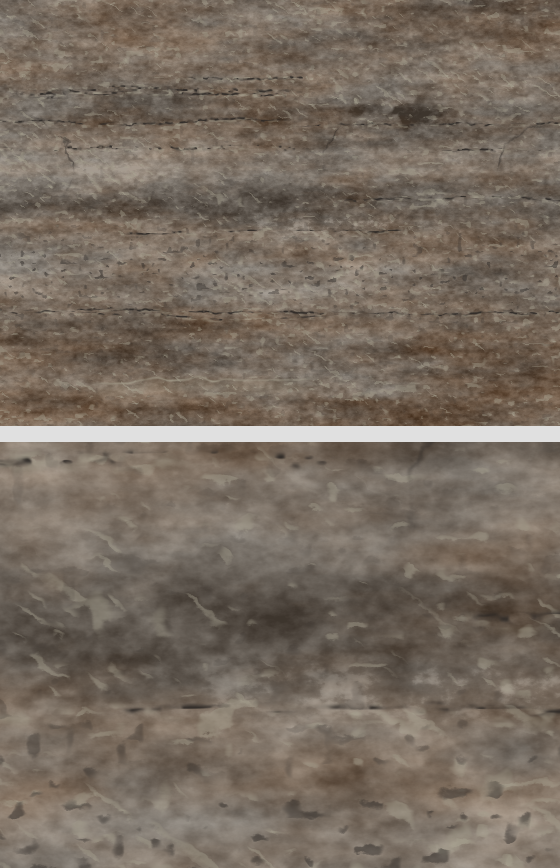
Top, the full canvas; bottom, a detail of the centre.
Give the GLSL for this texture, as a Shadertoy shader.

```glsl
// Weathered layered stone: soft horizontal beds of grey and brown,
// built from stretched fractal noise, with crumbling seams, curved cracks,
// ragged pits, pale scratches and dark stains laid over them.
#define DARK_STONE vec3(0.335, 0.288, 0.245)
#define PALE_STONE vec3(0.575, 0.533, 0.488)
#define WARM_SHIFT vec3(0.024, -0.008, -0.032)
#define SEAM_COLOUR vec3(0.17, 0.155, 0.145)
#define CHALK_COLOUR vec3(0.66, 0.64, 0.57)
#define BASE_TONE 0.49
#define CLOUD_AMOUNT 0.95
#define STREAK_AMOUNT 0.70
#define MOTTLE_AMOUNT 0.85
#define GRAIN_AMOUNT 0.85

float hash(vec2 p) {
    vec3 q = fract(vec3(p.xyx) * 0.1031);
    q += dot(q, q.yzx + 33.33);
    return fract((q.x + q.y) * q.z);
}

float noise(vec2 p) {
    vec2 i = floor(p), f = fract(p);
    f = f * f * (3.0 - 2.0 * f);
    return mix(mix(hash(i), hash(i + vec2(1, 0)), f.x),
               mix(hash(i + vec2(0, 1)), hash(i + vec2(1, 1)), f.x), f.y);
}

// Fractal noise centred on zero
float fbm(vec2 p) {
    float sum = 0.0, amp = 0.5;
    for (int i = 0; i < 5; i++) {
        sum += amp * (noise(p) - 0.5);
        p = mat2(0.96, 0.28, -0.28, 0.96) * p * 2.03 + 17.3;
        amp *= 0.5;
    }
    return sum;
}

float bell(float d, float width) { d /= width; return exp(-d * d); }

float blot(vec2 p, vec2 centre, vec2 size) {
    vec2 d = (p - centre) / size;
    return exp(-dot(d, d));
}

float span(float x, float a, float b) {
    return smoothstep(a - 0.05, a + 0.05, x) * (1.0 - smoothstep(b - 0.05, b + 0.05, x));
}

// Crumbling horizontal seam: x = dark gaps, y = chalky crumbs beside them
vec2 seam(vec2 p, float y, float x0, float x1, float width, float pitch, float fill) {
    float d = p.y - y - 0.020 * (noise(vec2(p.x * 3.5, y * 91.0)) - 0.5)
            - 0.006 * (noise(vec2(p.x * 24.0, y * 57.0)) - 0.5)
            - 0.005 * (noise(vec2(p.x * 85.0, y * 37.0)) - 0.5);
    vec2 q = p * vec2(pitch, 210.0) + y * 313.0;
    float patchy = 0.3 * (noise(vec2(p.x * 9.0, y * 71.0)) - 0.5);
    float gaps = smoothstep(0.85 - fill, 1.15 - fill, noise(q) + patchy);
    gaps *= 0.35 + 0.65 * smoothstep(0.25, 0.65, noise(p * vec2(130.0, 190.0) + y * 77.0));
    float crumbs = smoothstep(0.50, 0.80, noise(p * vec2(80.0, 170.0) + y * 41.0) + patchy);
    return span(p.x, x0, x1) * vec2(gaps * bell(d, width), crumbs * bell(d + width, width * 1.8));
}

// Part of a ragged ring facing the given direction
float arcCrack(vec2 p, vec2 centre, float radius, vec2 facing) {
    vec2 d = p - centre;
    float wobble = 0.05 * fbm(p * 22.0);
    float side = smoothstep(0.35, 0.9, dot(normalize(d + 1e-4), normalize(facing)));
    return bell(length(d) - radius + wobble, 0.0026) * side * smoothstep(0.15, 0.75, noise(p * 32.0));
}

void mainImage(out vec4 fragColor, in vec2 fragCoord) {
    vec2 p = fragCoord / iResolution.y;
    float y = p.y + 0.10 * fbm(p * vec2(2.0, 4.0));
    float cloud = fbm(p * vec2(2.6, 9.0) + 3.0);
    float streak = fbm(p * vec2(6.0, 50.0) + 11.0);
    float mottle = fbm(p * vec2(24.0, 38.0) + 29.0);
    float grain = fbm(p * vec2(85.0, 125.0) + 53.0);

    // Light and dark beds
    float tone = BASE_TONE + CLOUD_AMOUNT * cloud + STREAK_AMOUNT * streak
               + MOTTLE_AMOUNT * mottle + GRAIN_AMOUNT * grain;
    tone += 0.30 * bell(y - 0.63, 0.045) + 0.20 * bell(y - 0.37, 0.07) + 0.12 * bell(y - 0.87, 0.06);
    tone -= 0.46 * bell(y - 0.545, 0.030) * (1.0 - 0.6 * smoothstep(0.65, 1.0, p.x));
    tone -= 0.26 * bell(y - 0.03, 0.05) + 0.12 * bell(y - 0.19, 0.06) + 0.14 * bell(y - 0.72, 0.035);
    tone -= 0.30 * bell(y - 1.0, 0.035) * smoothstep(0.3, 1.0, p.x);

    // Stains, knots and a chalky crust
    float stain = blot(p, vec2(0.95, 0.735), vec2(0.11, 0.060)) * smoothstep(-0.08, 0.12, fbm(p * 19.0));
    float knot = blot(p, vec2(0.96, 0.172), vec2(0.10, 0.017)) + blot(p, vec2(0.82, 0.057), vec2(0.11, 0.010));
    float bruise = blot(p, vec2(1.07, 0.33), vec2(0.06, 0.035)) * smoothstep(0.0, 0.15, mottle + streak);
    float crust = blot(p, vec2(0.78, 0.473), vec2(0.20, 0.020)) * smoothstep(-0.05, 0.2, mottle + grain);
    tone += 0.35 * crust - 0.75 * stain - 0.50 * knot * (1.0 + 3.0 * mottle) - 0.45 * bruise;

    // Rusty and greenish hues
    float warm = 0.1 + 2.2 * fbm(p * vec2(3.5, 12.0) + 71.0) + 1.6 * fbm(p * vec2(13.0, 38.0) + 83.0);
    warm += 0.75 * bell(y - 0.03, 0.06) + 0.45 * bell(y - 0.2, 0.06) + 0.4 * bell(y - 0.94, 0.08)
          + 0.4 * bell(y - 0.475, 0.03) - 0.5 * bell(y - 0.55, 0.04) + 0.5 * knot;
    vec3 colour = mix(DARK_STONE, PALE_STONE, clamp(tone, -0.35, 1.3)) + WARM_SHIFT * clamp(warm, -0.5, 1.3);

    // Seams and curved cracks
    vec2 cracks = seam(p, 0.784, 0.06, 0.68, 0.0060, 75.0, 0.42)
                + seam(p, 0.776, 0.10, 0.66, 0.0030, 60.0, 0.36)
                + seam(p, 0.713, -0.1, 0.66, 0.0030, 65.0, 0.56)
                + seam(p, 0.705, 0.70, 1.45, 0.0024, 50.0, 0.46)
                + seam(p, 0.650, -0.1, 0.70, 0.0034, 95.0, 0.40)
                + seam(p, 0.642, 1.03, 1.45, 0.0032, 75.0, 0.40)
                + seam(p, 0.530, 0.80, 1.45, 0.0032, 70.0, 0.34)
                + seam(p, 0.818, 0.45, 0.80, 0.0030, 85.0, 0.33)
                + seam(p, 0.455, 0.28, 0.98, 0.0028, 30.0, 0.48)
                + seam(p, 0.270, -0.1, 1.45, 0.0027, 50.0, 0.50)
                + seam(p, 0.255, 0.20, 0.75, 0.0025, 60.0, 0.34);
    float arcs = arcCrack(p, vec2(0.825, 0.645), 0.065, vec2(-1.0, 0.4))
               + arcCrack(p, vec2(1.30, 0.59), 0.125, vec2(-1.0, 0.6))
               + arcCrack(p, vec2(0.05, 0.60), 0.125, vec2(1.0, 0.5));

    // Ragged pits, mostly in the pale lower bed, and scattered chalk marks
    float pitted = 0.25 + 0.75 * bell(y - 0.37, 0.09);
    vec2 bent = p + 0.012 * vec2(mottle, grain);
    float pits = pitted * smoothstep(0.76, 0.93, noise(bent * vec2(75.0, 115.0) + 5.0) + 0.3 * mottle);
    float chalk = smoothstep(0.77, 0.95, noise(bent * vec2(60.0, 130.0) + 63.0) + 0.5 * streak);
    vec2 slanted = mat2(0.82, 0.57, -0.57, 0.82) * bent;
    chalk += smoothstep(0.84, 0.98, noise(slanted * vec2(40.0, 150.0) + 97.0) + 0.3 * cloud);

    // Pale flaking ridge near the base
    float edge = p.y - 0.100 - 0.035 * (noise(vec2(p.x * 7.0, 4.0)) - 0.5) - 0.012 * (noise(vec2(p.x * 30.0, 9.0)) - 0.5);
    float rim = bell(edge, 0.0028) * (0.25 + 0.45 * noise(p * 40.0));
    float ridge = span(p.x, 0.24, 0.72) * (rim + 0.20 * bell(edge + 0.016, 0.016) * smoothstep(0.002, -0.002, edge));

    colour = mix(colour, CHALK_COLOUR, clamp(0.42 * chalk + 0.40 * cracks.y + ridge, 0.0, 0.7));
    colour = mix(colour, SEAM_COLOUR, clamp(0.90 * cracks.x + 0.45 * arcs + 0.50 * pits, 0.0, 0.9));
    fragColor = vec4(clamp(colour, 0.0, 1.0), 1.0);
}
```
